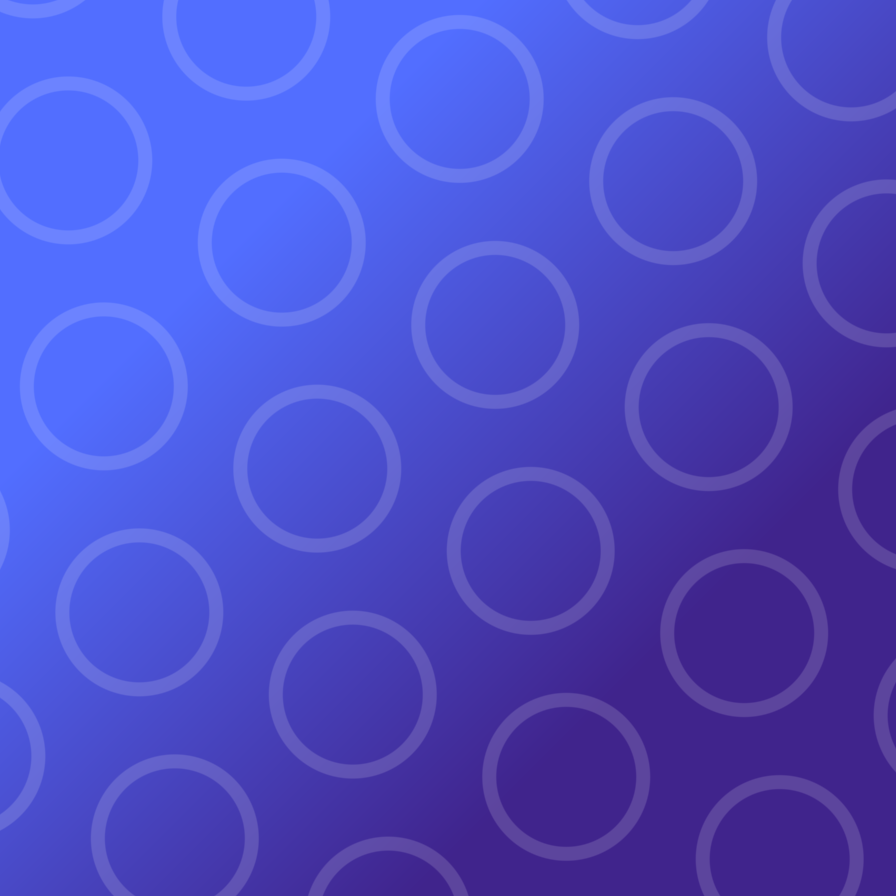
A three.js fragment shader for this pattern:

```glsl
// Tilted triangular lattice of translucent white rings over a diagonal blue to violet gradient.
varying vec2 vUv;

const vec3 LIGHT_BLUE = vec3(0.32, 0.43, 1.0);
const vec3 DEEP_VIOLET = vec3(0.25, 0.14, 0.55);
const float RAMP_START = 0.27;      // gradient position where the blue begins to fade
const float RAMP_END = 0.73;        // gradient position where the violet is reached

const vec3 RING_COLOR = vec3(1.0);
const float RING_OPACITY = 0.15;
const float RING_RADIUS = 0.0859;   // to the middle of the line
const float RING_WIDTH = 0.0156;
const float EDGE_SOFTNESS = 0.0011;

const float SPACING = 0.2553;       // between neighbouring ring centres
const float TILT_DEGREES = -21.07;
const vec2 LATTICE_ORIGIN = vec2(0.5527, 0.6374);

// Diagonal ramp from the upper left to the lower right, flat at both ends.
vec3 background(vec2 p) {
  float along = 0.5 * (p.x + 1.0 - p.y);
  float ramp = clamp((along - RAMP_START) / (RAMP_END - RAMP_START), 0.0, 1.0);
  return mix(LIGHT_BLUE, DEEP_VIOLET, ramp);
}

// Offset from the centre of the lattice cell that contains p.
vec2 latticeOffset(vec2 p) {
  float tilt = radians(TILT_DEGREES);
  vec2 axis = vec2(cos(tilt), sin(tilt));
  vec2 fromOrigin = p - LATTICE_ORIGIN;
  vec2 q = vec2(dot(fromOrigin, axis), dot(fromOrigin, vec2(-axis.y, axis.x)));

  // Each row is shifted by half a step from the one below it.
  float rowHeight = SPACING * sqrt(3.0) * 0.5;
  float row = floor(q.y / rowHeight + 0.5);
  q.y -= row * rowHeight;
  q.x -= row * SPACING * 0.5;
  q.x -= SPACING * floor(q.x / SPACING + 0.5);
  return q;
}

// Coverage of a circular line centred on zero.
float ringMask(vec2 offset) {
  float edgeDistance = abs(length(offset) - RING_RADIUS) - 0.5 * RING_WIDTH;
  return 1.0 - smoothstep(-EDGE_SOFTNESS, EDGE_SOFTNESS, edgeDistance);
}

void main() {
  float ring = ringMask(latticeOffset(vUv));
  vec3 color = mix(background(vUv), RING_COLOR, ring * RING_OPACITY);
  gl_FragColor = vec4(color, 1.0);
}
```
